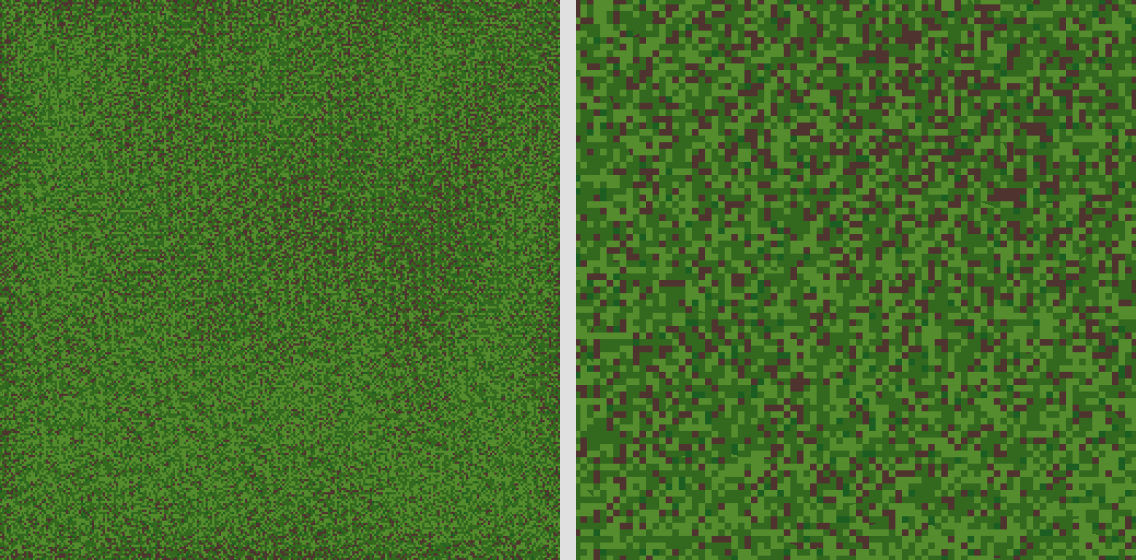
Left, the full canvas; right, a detail of the centre.
A WebGL 2 fragment shader for this texture:

```glsl
#version 300 es
precision highp float;
// Grassy turf of tiny square grains in greens, with brown soil showing along the borders.

#define CELLS 256.0          // grains along the canvas height
#define SOIL_SHARE 0.17      // basic share of brown grains
#define LIGHT_SHARE 0.37     // basic share of light blades
#define DEEP_SHARE 0.087     // part of the mid greens that turn deep green
#define PATCH_SCALE 4.0      // broad patches along the canvas
#define PATCH_GAIN 0.40      // strength of the patches
#define RIM_WIDTH 0.04       // falloff of the worn border
#define RIM_WEAR 0.22        // strength of the worn border
#define CORE_WEAR 0.07       // slight thinning around the middle
#define BALANCE 0.05         // offsets the mean of both kinds of wear

uniform vec2 u_resolution;
out vec4 outColor;

const vec3 MID_GREEN = vec3(0.20, 0.41, 0.12);
const vec3 LIGHT_GREEN = vec3(0.33, 0.55, 0.18);
const vec3 SOIL_BROWN = vec3(0.31, 0.20, 0.18);
const vec3 DEEP_GREEN = vec3(0.11, 0.37, 0.13);

float hash(vec2 p) {
    return fract(sin(dot(p, vec2(127.1, 311.7))) * 43758.5453);
}

float valueNoise(vec2 p) {
    vec2 i = floor(p);
    vec2 f = fract(p);
    f = f * f * (3.0 - 2.0 * f);
    float low = mix(hash(i), hash(i + vec2(1.0, 0.0)), f.x);
    float high = mix(hash(i + vec2(0.0, 1.0)), hash(i + 1.0), f.x);
    return mix(low, high, f.y);
}

float fbm(vec2 p) {
    float sum = 0.0;
    float weight = 0.5;
    for (int i = 0; i < 4; i++) {
        sum += weight * valueNoise(p);
        p = p * 2.03 + 17.3;
        weight *= 0.5;
    }
    return sum / 0.9375;
}

// Local growth: positive favours light blades, negative favours soil
float growth(vec2 uv, vec2 size) {
    vec2 border = min(uv, size - uv);
    float edge = max(min(border.x, border.y), 0.0);
    float rim = RIM_WEAR * exp(-edge / RIM_WIDTH);
    float core = CORE_WEAR * (1.0 - smoothstep(0.1, 0.5, length(uv - 0.5 * size)));
    float patches = PATCH_GAIN * (fbm(uv * PATCH_SCALE + 5.7) - 0.5);
    return BALANCE + patches - rim - core;
}

// Flat colour of one grain
vec3 grainColor(vec2 cell, float lushness) {
    float level = hash(cell + 0.37) + lushness;
    if (level < SOIL_SHARE) return SOIL_BROWN;
    if (level > 1.0 - LIGHT_SHARE) return LIGHT_GREEN;
    return hash(cell + 91.73) < DEEP_SHARE ? DEEP_GREEN : MID_GREEN;
}

void main() {
    vec2 uv = gl_FragCoord.xy / u_resolution.y;
    float lushness = growth(uv, u_resolution / u_resolution.y);

    // Box filter: blend the grains under the pixel by their coverage
    float footprint = CELLS / u_resolution.y;
    vec2 corner = uv * CELLS + 0.5 * footprint;
    vec2 cell = floor(corner);
    vec2 cover = clamp((corner - cell) / footprint, 0.0, 1.0);

    vec3 below = mix(grainColor(cell - 1.0, lushness),
                     grainColor(cell - vec2(0.0, 1.0), lushness), cover.x);
    vec3 above = mix(grainColor(cell - vec2(1.0, 0.0), lushness),
                     grainColor(cell, lushness), cover.x);
    outColor = vec4(mix(below, above, cover.y), 1.0);
}
```
